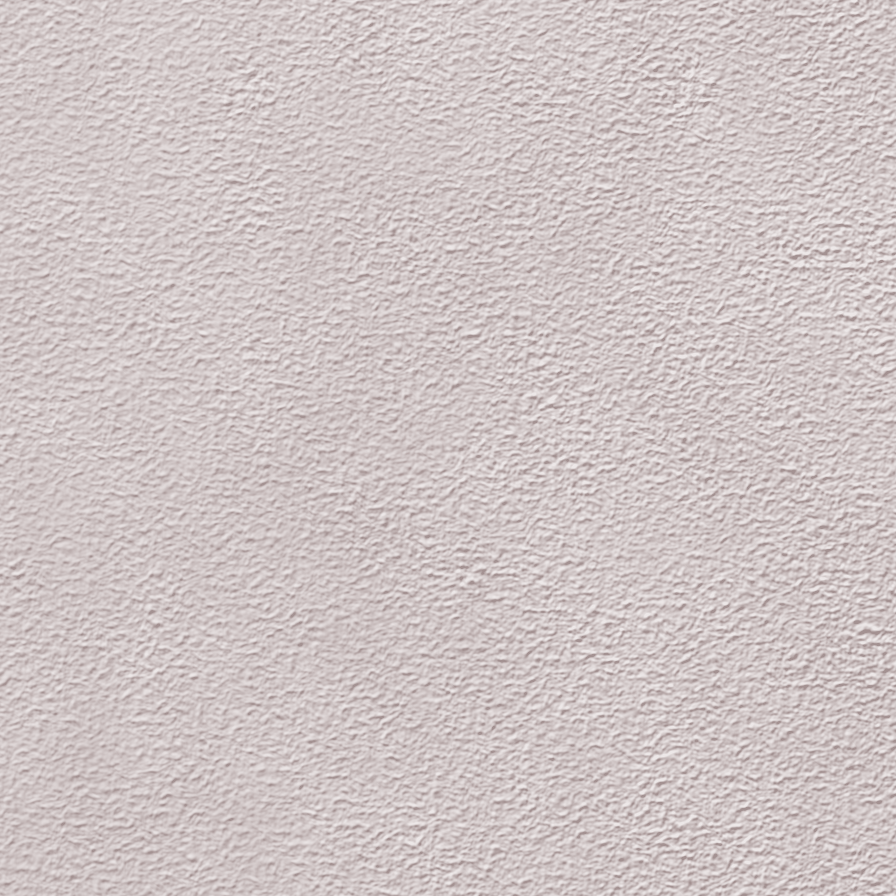
This texture is drawn by a Shadertoy shader. Its source:

```glsl
// Pale pinkish suede-like plaster: fine, short, slightly flattened grains lit from above.
// A warped, creased gradient-noise height field is embossed by a finite difference,
// with crisper grain to the right and faint rough patches on a staggered grid.

// Integer hash giving a unit gradient for a lattice cell
vec2 cellGradient(vec2 cell) {
    uvec2 q = uvec2(ivec2(cell) + 4096);
    uint h = q.x * 1597334677u ^ q.y * 3812015801u;
    h = (h ^ (h >> 16)) * 2246822519u;
    h = (h ^ (h >> 13)) * 3266489917u;
    h ^= h >> 16;
    float angle = 6.28319 * float(h & 65535u) / 65536.0;
    return vec2(cos(angle), sin(angle));
}

float gradientNoise(vec2 p) {
    vec2 i = floor(p), f = fract(p);
    vec2 u = f * f * f * (f * (f * 6.0 - 15.0) + 10.0);
    vec2 e = vec2(1.0, 0.0);
    float a = dot(cellGradient(i), f);
    float b = dot(cellGradient(i + e.xy), f - e.xy);
    float c = dot(cellGradient(i + e.yx), f - e.yx);
    float d = dot(cellGradient(i + e.xx), f - e.xx);
    return mix(mix(a, b, u.x), mix(c, d, u.x), u.y);
}

// Soft round patches, every other row shifted by half a step
float roughPatches(vec2 p) {
    vec2 g = (p - vec2(0.265, 0.9)) / vec2(0.51, 0.55);
    float row = floor(g.y + 0.5);
    g.x += 0.5 * mod(row, 2.0);
    vec2 d = (fract(g + 0.5) - 0.5) * vec2(0.51, 0.55);
    return 1.0 - smoothstep(0.01, 0.05, length(d));
}

// Grain height: creased main grains, finer crumbs, broader lumps in the patches.
// The crumbs are turned against the grains so that no long ridges line up.
float grainHeight(vec2 p, float crisp, float rough) {
    float grain = gradientNoise(p * vec2(106.0, 146.0));
    vec2 r = mat2(0.94, -0.34, 0.34, 0.94) * p * vec2(190.0, 255.0);
    float h = grain + 0.4 * abs(grain);
    h += mix(0.48, 0.62, crisp) * gradientNoise(r + 37.0);
    return h + (0.28 + 0.9 * rough) * gradientNoise(p * vec2(56.0, 84.0) + 91.0);
}

void mainImage(out vec4 fragColor, in vec2 fragCoord) {
    vec2 p = fragCoord / iResolution.y;
    float crisp = smoothstep(0.0, 0.9, p.x);
    float rough = roughPatches(p);

    // Gentle warp so the grains wander in direction
    vec2 warped = p + 0.004 * vec2(gradientNoise(p * 30.0 + 11.0),
                                   gradientNoise(p * 30.0 + 53.0));

    // Emboss with light from above and slightly to the left
    vec2 lightStep = vec2(-0.0006, 0.0013);
    float slope = grainHeight(warped - lightStep, crisp, rough)
                - grainHeight(warped + lightStep, crisp, rough);

    // Contrast drifts across the sheet; creases fall darker than ridges rise
    float strength = mix(0.82, 1.1, crisp) * (1.0 + 0.4 * gradientNoise(p * 9.0 + 5.0));
    float relief = strength * (1.0 + 0.15 * rough) * (slope - 0.35 * slope * slope);

    // Broad, faint shading of the sheet
    float shade = 0.11 * gradientNoise(p * 3.5 + 19.0)
                + 0.09 * gradientNoise(p * 16.0 + 71.0)
                + 0.08 * (p.y - 0.5);

    vec3 creaseColor = vec3(0.70, 0.64, 0.64);
    vec3 ridgeColor = vec3(0.87, 0.84, 0.84);
    float tone = clamp(0.69 + 1.14 * relief + shade, -0.35, 1.35);
    fragColor = vec4(mix(creaseColor, ridgeColor, tone), 1.0);
}
```
